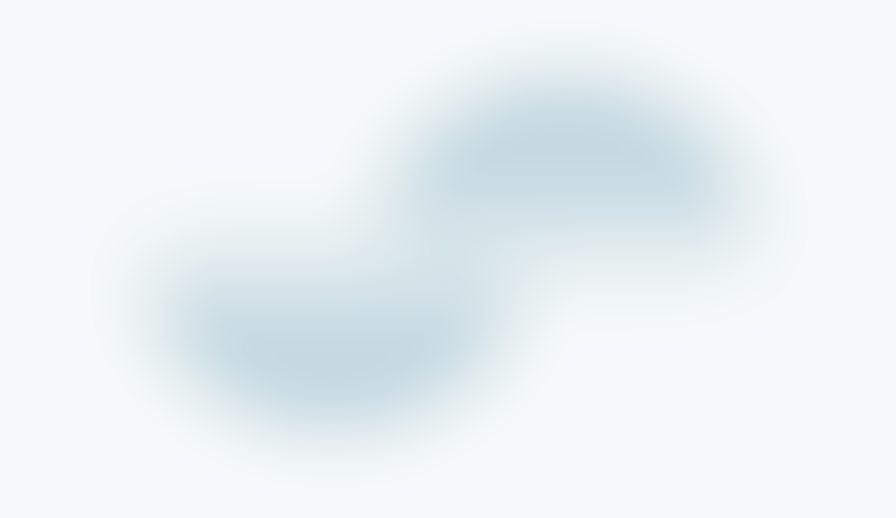
Reproduce this background procedurally as a WebGL 1 fragment shader.

```glsl
precision highp float;

uniform vec2 u_resolution;

const vec3 PAPER = vec3(0.962, 0.978, 0.983);
const vec3 MIST = vec3(0.830, 0.870, 0.880);
const vec3 BLUE = vec3(0.770, 0.850, 0.882);

// Coverage of an ellipse whose rim is blurred by the given half width
float softEllipse(vec2 p, vec2 radii, float blur) {
  float rimDistance = (length(p / radii) - 1.0) * min(radii.x, radii.y);
  return 1.0 - smoothstep(-blur, blur, rimDistance);
}

// Ellipse that is dense at its top and dissolves downwards
float fadingLobe(vec2 p, vec2 center, vec2 radii, float blur) {
  vec2 q = p - center;
  float density = smoothstep(-0.22, 0.20, q.y);
  return density * softEllipse(q, radii, blur);
}

// Lays a translucent tint on a base; dense areas turn from grey to blue
vec3 layTint(vec3 base, float amount) {
  vec3 tint = mix(MIST, BLUE, smoothstep(0.1, 0.8, amount));
  return mix(base, tint, amount);
}

void main() {
  // Centered coordinates, one unit is the canvas height
  vec2 p = (gl_FragCoord.xy - 0.5 * u_resolution) / u_resolution.y;
  p -= vec2(0.002, 0.009);

  // Two lobes, each the other turned by half a revolution
  vec2 center = vec2(0.225, 0.029);
  vec2 radii = vec2(0.358, 0.316);
  float blur = 0.135;
  float upper = fadingLobe(p, center, radii, blur);
  float lower = fadingLobe(-p, center, radii, blur);

  float amount = 1.0 - (1.0 - upper) * (1.0 - lower);
  gl_FragColor = vec4(layTint(PAPER, amount), 1.0);
}
```
